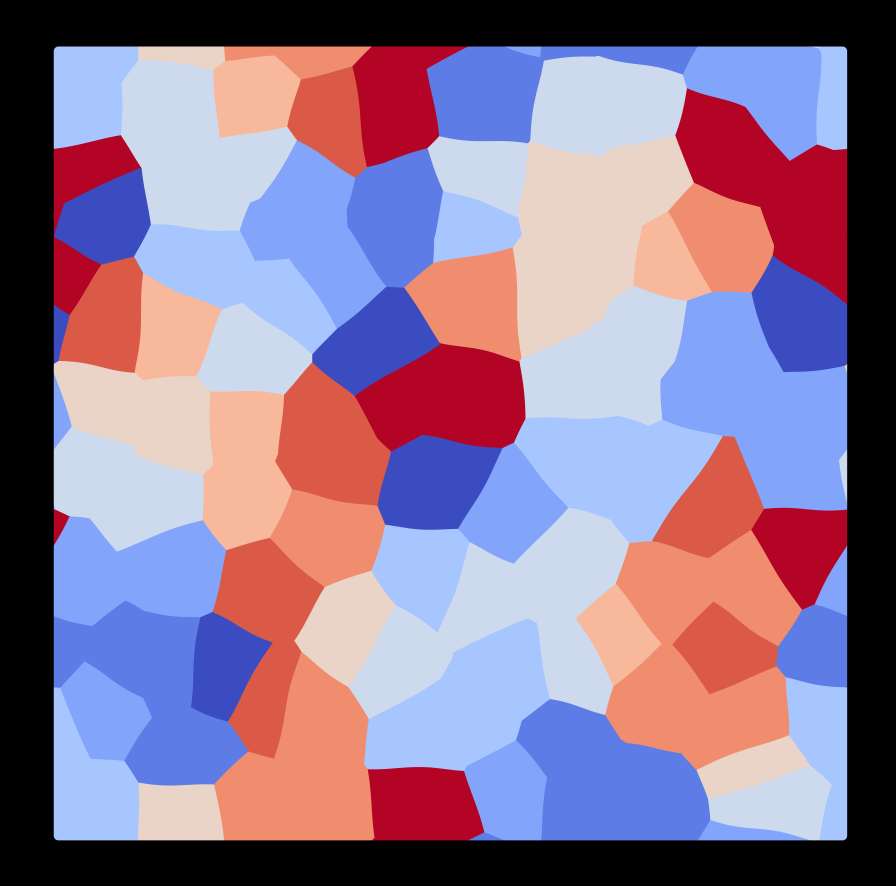
A WebGL 1 fragment shader for this pattern:

```glsl
precision highp float;
// Polygonal grains in ten blue-to-red steps, swirling through the scale, inside a black frame.
uniform vec2 u_resolution;

const float TAU = 6.2831853;
const float GRAINS = 10.0; // grains along each side of the panel

vec2 hash2(vec2 p) {
  vec3 q = fract(p.xyx * vec3(0.1031, 0.1030, 0.0973));
  q += dot(q, q.yzx + 33.33);
  return fract((q.xx + q.yz) * q.zy);
}

// Diverging scale from deep blue (0) to deep red (9)
vec3 scaleColour(float level) {
  if (level < 0.5) return vec3(0.231, 0.298, 0.753);
  if (level < 1.5) return vec3(0.365, 0.486, 0.902);
  if (level < 2.5) return vec3(0.510, 0.647, 0.984);
  if (level < 3.5) return vec3(0.655, 0.773, 0.996);
  if (level < 4.5) return vec3(0.804, 0.851, 0.925);
  if (level < 5.5) return vec3(0.918, 0.831, 0.784);
  if (level < 6.5) return vec3(0.969, 0.722, 0.608);
  if (level < 7.5) return vec3(0.941, 0.553, 0.435);
  if (level < 8.5) return vec3(0.855, 0.353, 0.278);
  return vec3(0.706, 0.016, 0.149);
}

// Jittered grain centre, wrapping across the panel
vec2 grainCentre(vec2 cell) {
  return cell + 0.5 + 0.94 * (hash2(mod(cell, GRAINS) + 3.7) - 0.5);
}

// Phase of five crossing periodic waves: neighbours get nearby levels
vec3 grainColour(vec2 cell) {
  vec2 p = grainCentre(cell) / GRAINS;
  vec2 field = vec2(0.0);
  for (int i = 0; i < 5; i++) {
    float n = float(i);
    float heading = TAU * n / 5.0;
    vec2 waves = floor(2.3 * vec2(cos(heading), sin(heading)) + 0.5);
    float angle = TAU * dot(waves, p) + 1.7 * n * n + 0.6;
    field += vec2(cos(angle), sin(angle));
  }
  float phase = atan(field.y, field.x) / TAU + 0.12 * hash2(mod(cell, GRAINS) + 51.3).x;
  return scaleColour(floor(10.0 * fract(phase)));
}

// Nearest grain blended with the second nearest across their border
vec3 grains(vec2 p, float pixel) {
  vec2 base = floor(p);
  vec2 first = base, second = base;
  float d1 = 1e3, d2 = 1e3;
  for (int y = -2; y <= 2; y++) {
    for (int x = -2; x <= 2; x++) {
      vec2 cell = base + vec2(float(x), float(y));
      vec2 offset = grainCentre(cell) - p;
      float d = dot(offset, offset);
      if (d < d1) {
        d2 = d1;
        second = first;
        d1 = d;
        first = cell;
      } else if (d < d2) {
        d2 = d;
        second = cell;
      }
    }
  }
  float gap = max(distance(grainCentre(first), grainCentre(second)), 1e-3);
  float border = 0.5 * (d2 - d1) / gap;
  float own = clamp(0.5 + border / pixel, 0.0, 1.0);
  return mix(grainColour(second), grainColour(first), own);
}

void main() {
  vec2 uv = gl_FragCoord.xy / u_resolution;
  vec2 low = vec2(0.060, 0.0515);
  vec2 size = vec2(0.8855, 0.896);
  vec2 p = (uv - low) / size;
  float pixel = 1.0 / (size.x * u_resolution.x);

  // Panel with barely rounded corners
  vec2 side = abs(p - 0.5) - 0.494;
  float edge = length(max(side, 0.0)) + min(max(side.x, side.y), 0.0) - 0.006;
  float panel = clamp(0.5 - edge / pixel, 0.0, 1.0);

  // Slight periodic bend of the grain borders
  vec2 bent = p + 0.002 * sin(TAU * (vec2(7.0, -8.0) * p.yx + vec2(3.0, 5.0) * p));

  gl_FragColor = vec4(grains(bent * GRAINS, pixel * GRAINS) * panel, 1.0);
}
```
